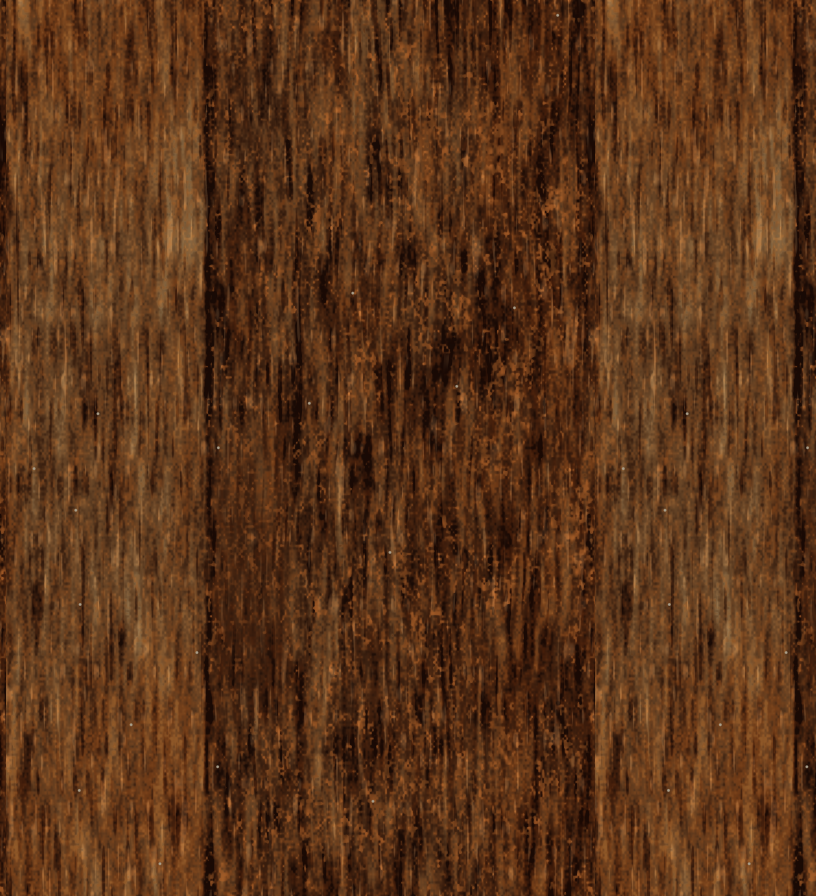
A WebGL 2 fragment shader for this texture:

```glsl
#version 300 es
precision highp float;
uniform vec2 u_resolution;
out vec4 fragColor;

float hash(vec2 p) {
  vec3 h = fract(p.xyx * vec3(0.1031, 0.1030, 0.0973));
  h += dot(h, h.yzx + 33.33);
  return fract((h.x + h.y) * h.z);
}

float noise(vec2 p) {
  vec2 i = floor(p), f = fract(p);
  f = f * f * (3.0 - 2.0 * f);
  return mix(mix(hash(i), hash(i + vec2(1, 0)), f.x),
             mix(hash(i + vec2(0, 1)), hash(i + vec2(1, 1)), f.x), f.y);
}

// Layered noise, centred on zero
float cloud(vec2 p) {
  float sum = 0.0, gain = 0.5;
  for (int k = 0; k < 4; k++) {
    sum += gain * (noise(p) - 0.5);
    p = p * 2.03 + 17.3;
    gain *= 0.5;
  }
  return sum;
}

float blob(vec2 p, vec2 centre, vec2 size) {
  vec2 d = (p - centre) / size;
  return exp(-dot(d, d));
}

// Vertical streaks, the thin ones strongest
float fibres(vec2 p) {
  float sum = 0.0, width = 80.0, gain = 0.45;
  for (int k = 0; k < 3; k++) {
    sum += gain * (noise(p * vec2(width, width * 0.11) + float(k) * 41.7) - 0.5);
    width *= 1.75;
    gain *= 1.5;
  }
  return sum;
}

vec3 woodRamp(float v) {
  vec3 c = mix(vec3(0.10, 0.035, 0.015), vec3(0.24, 0.115, 0.05), smoothstep(-0.05, 0.25, v));
  c = mix(c, vec3(0.42, 0.25, 0.125), smoothstep(0.2, 0.6, v));
  c = mix(c, vec3(0.53, 0.37, 0.22), smoothstep(0.55, 0.85, v));
  return mix(c, vec3(0.68, 0.53, 0.36), smoothstep(0.85, 1.2, v));
}

void main() {
  // One board pair repeats across; its seam lies on a board edge
  vec2 p = gl_FragCoord.xy / u_resolution.y;
  p.x = mod(p.x - 0.0065, 0.6576);

  // Pale board on the left of the pair, dark board on the right, ragged edges
  float ragged = cloud(vec2(p.x * 90.0, p.y * 28.0));
  float edge = 0.2225 + 0.008 * ragged;
  float dark = smoothstep(-0.002, 0.002, p.x - edge);
  dark = max(dark, 0.7 * smoothstep(0.007, 0.001, p.x + 0.012 * ragged));
  float middle = smoothstep(0.1, 0.4, p.y) * smoothstep(0.98, 0.7, p.y);

  // Gently wavy grain, stronger in the dark board
  vec2 g = p;
  g.x += mix(0.005, 0.014, dark) * cloud(p * vec2(9.0, 5.0));
  float grain = fibres(g);
  float fine = noise(p * vec2(410.0, 330.0)) - 0.5;
  float grit = noise(p * vec2(240.0, 130.0) + 70.0) - 0.5;
  float bands = cloud(g * vec2(30.0, 2.2) + 5.0);
  float patches = cloud(p * vec2(20.0, 12.0) + 60.0);

  // Smoother strip beside the board edge
  float strip = smoothstep(0.225, 0.24, p.x) * smoothstep(0.335, 0.29, p.x)
              * smoothstep(0.15, 0.3, p.y) * smoothstep(0.58, 0.44, p.y);
  float calm = 1.0 - 0.45 * strip;

  float tone = mix(0.56, 0.35, dark) - 0.03 * strip;
  tone += grain * mix(0.36, 0.42, dark) * calm;
  tone += (fine * 0.26 + grit * 0.22) * calm;
  tone += (0.17 * bands + 0.24 * patches) * calm;
  tone += 0.08 * (1.0 - dark) * middle * smoothstep(0.12, 0.17, p.x);
  tone += 0.08 * dark * blob(p, vec2(0.42, 0.9), vec2(0.12, 0.2));

  // Dark pores, joints and stains
  float pores = smoothstep(0.66, 0.9, noise(g * vec2(220.0, 24.0) + 90.0));
  tone -= pores * 0.26 * calm;
  float rough = 0.4 + 1.1 * noise(p * vec2(130.0, 50.0));
  tone -= 0.24 * rough * blob(p, vec2(edge + 0.004, p.y), vec2(0.006, 1.0));
  tone -= 0.14 * rough * blob(p, vec2(0.33, 0.25), vec2(0.009, 0.2));
  tone -= 0.13 * rough * blob(p, vec2(0.648, p.y), vec2(0.012, 1.0));
  tone -= 0.22 * rough * blob(p, vec2(0.547, 0.596), vec2(0.04, 0.06));
  tone -= 0.30 * rough * blob(p, vec2(0.642, 0.28), vec2(0.012, 0.018));

  // Ramp the tone, then drift between red and grey browns
  vec3 color = woodRamp(tone);
  float warmth = 0.42 + 0.9 * cloud(g * vec2(30.0, 6.0) + 130.0) + 0.8 * fine + 0.7 * grit;
  warmth += mix(0.28 - 0.4 * middle, 0.25 * smoothstep(0.45, 0.6, p.x), dark) + 0.15 * strip;
  color *= mix(vec3(0.95, 1.07, 1.2), vec3(1.05, 0.93, 0.72), clamp(warmth, 0.0, 1.0));

  // Small crumbly orange flecks, drawn out along the grain
  float fleck = noise(g * vec2(190.0, 95.0) + 210.0) + 0.8 * fine + 1.1 * patches;
  fleck += 0.3 * blob(p, vec2(0.436, 0.16), vec2(0.06, 0.05));
  fleck = smoothstep(0.68, 1.2, fleck) * mix(0.25, 0.75, dark) * calm;
  color = mix(color, vec3(0.50, 0.28, 0.12) * (1.0 + 0.8 * grit), fleck);

  // Thin broken pale hairs and rare bright specks
  float hair = smoothstep(0.72, 0.96, noise(g * vec2(270.0, 40.0) + 310.0));
  color += hair * vec3(0.15, 0.12, 0.08) * calm;
  vec2 cell = floor(p * 45.0);
  vec2 spot = 0.2 + 0.6 * vec2(hash(cell + 7.0), hash(cell + 23.0));
  float speck = smoothstep(0.0024, 0.0006, length(fract(p * 45.0) - spot) / 45.0);
  color = mix(color, vec3(0.66, 0.62, 0.54), speck * step(0.993, hash(cell + 51.0)));

  fragColor = vec4(clamp(color, 0.0, 1.0), 1.0);
}
```
